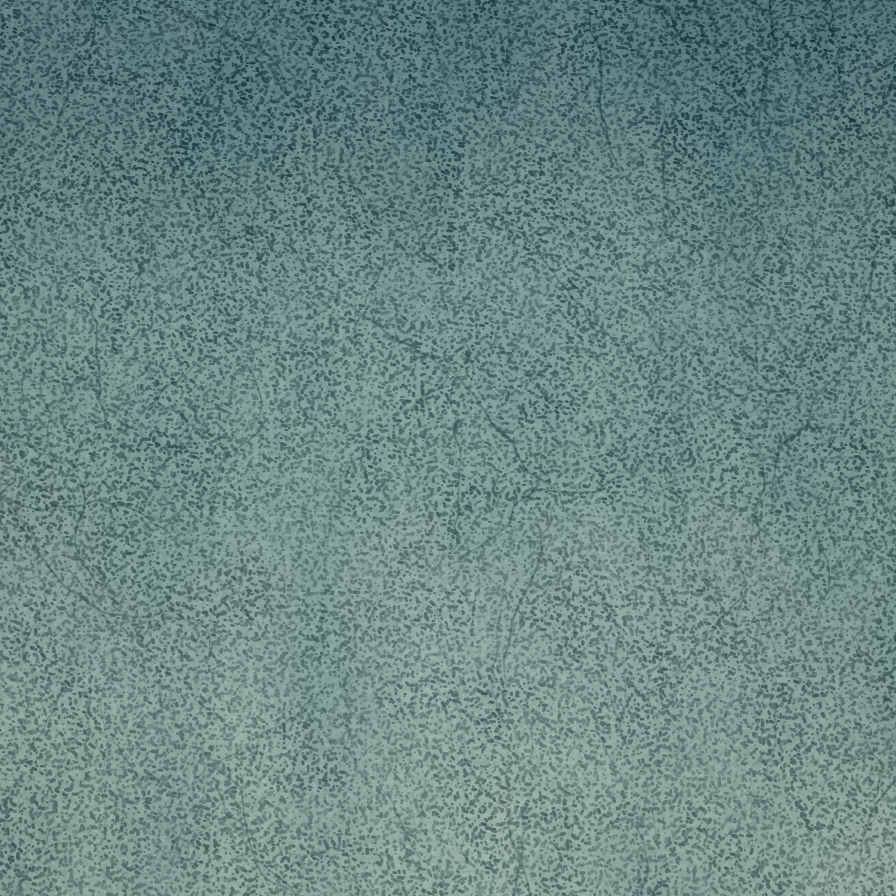
This texture is drawn by a WebGL 2 fragment shader. Its source:

```glsl
#version 300 es
precision highp float;
// Worn teal leather: a vertical colour ramp with soft smudges, covered by
// small dark pores (jittered cell dots) and several sizes of thin wrinkles
// (wavy tapered strokes scattered on grids, each looking at its neighbours).

uniform vec2 u_resolution;
out vec4 fragColor;

const vec3 TOP_COLOR    = vec3(0.375, 0.505, 0.515);
const vec3 MIDDLE_COLOR = vec3(0.510, 0.625, 0.612);
const vec3 BOTTOM_COLOR = vec3(0.575, 0.672, 0.640);
const vec3 INK_DEPTH    = vec3(0.225, 0.225, 0.210); // removed inside a pore
const float PORE_CELLS   = 165.0;
const float PORE_RADIUS  = 0.27;
const float CREASE_DEPTH = 0.85;
const float SMUDGE_DEPTH = 0.075;
const float GRAIN_DEPTH  = 0.075;

vec2 hash2(vec2 p) {
    vec3 q = fract(p.xyx * vec3(0.1031, 0.1030, 0.0973));
    q += dot(q, q.yzx + 33.33);
    return fract((q.xx + q.yz) * q.zy);
}

float noise(vec2 p) {
    vec2 i = floor(p), f = fract(p);
    f = f * f * (3.0 - 2.0 * f);
    return mix(mix(hash2(i).x, hash2(i + vec2(1, 0)).x, f.x),
               mix(hash2(i + vec2(0, 1)).x, hash2(i + vec2(1, 1)).x, f.x), f.y);
}

float fbm(vec2 p) {
    float sum = 0.0, gain = 0.5;
    for (int i = 0; i < 4; i++) {
        sum += gain * noise(p);
        p = p * 2.03 + 17.3;
        gain *= 0.5;
    }
    return sum / 0.9375;
}

// Short rounded pits, one per jittered cell, each stretched at random.
float pores(vec2 p, float pixel) {
    p *= PORE_CELLS;
    float soft = max(0.13, 0.6 * pixel * PORE_CELLS), ink = 0.0;
    for (int k = 0; k < 9; k++) {
        vec2 cell = floor(p) + vec2(k % 3 - 1, k / 3 - 1);
        vec2 shape = hash2(cell + 71.0);
        vec2 d = p - cell - hash2(cell);
        float angle = 6.2832 * shape.x;
        vec2 axis = vec2(cos(angle), sin(angle));
        d -= axis * clamp(dot(d, axis), -0.35 * shape.y, 0.35 * shape.y);
        float radius = PORE_RADIUS * (0.6 + 0.7 * shape.y);
        float pit = 1.0 - smoothstep(radius - soft, radius + soft, length(d));
        ink = max(ink, pit * (0.55 + 0.45 * shape.x));
    }
    return ink;
}

// Mostly steep strokes, some falling to the right, more rising on the left.
float creaseAngle(vec2 pick, float x) {
    float rising = mix(0.4, 0.12, smoothstep(0.1, 0.5, x));
    if (pick.x < rising) return mix(0.5, 1.15, pick.y);
    if (pick.x < rising + 0.32) return -mix(0.4, 1.0, pick.y);
    return 1.57 + 0.7 * (pick.y - 0.45);
}

float creases(vec2 p, float cells, float density, float width, float pixel) {
    vec2 g = p * cells;
    float ink = 0.0;
    for (int k = 0; k < 9; k++) {
        vec2 cell = floor(g) + vec2(k % 3 - 1, k / 3 - 1);
        vec2 id = cell + cells * 7.0;
        vec2 center = cell + hash2(id);
        vec2 place = center / cells, trait = hash2(id + 43.0);
        float worn = 0.45 + 0.6 * noise(place * 4.0 + 9.0)
                   + 0.35 * smoothstep(0.4, 0.0, place.x) + 0.25 * (0.5 - place.y);
        if (trait.x > density * worn) continue;
        float angle = creaseAngle(hash2(id + 91.0), place.x);
        vec2 along = vec2(cos(angle), sin(angle)), d = g - center;
        vec2 q = vec2(dot(d, along), dot(d, vec2(-along.y, along.x)));
        float row = 50.0 * trait.y + id.x;
        q.y += 0.26 * (noise(vec2(q.x * 2.5 + 20.0, row)) - 0.5)
             + 0.06 * (noise(vec2(q.x * 11.0 + 60.0, row)) - 0.5);
        float reach = mix(0.5, 0.95, trait.y);
        float taper = 1.0 - smoothstep(0.35, 1.0, abs(q.x) / reach);
        float halfWidth = 0.5 * width * (0.5 + 0.5 * taper);
        float line = 1.0 - smoothstep(max(0.0, halfWidth - pixel), halfWidth + pixel, abs(q.y) / cells);
        float broken = 0.5 + 0.5 * noise(vec2(q.x * 9.0 + 80.0, row));
        ink = max(ink, line * taper * broken);
    }
    return ink;
}

void main() {
    vec2 p = gl_FragCoord.xy / u_resolution.y;
    float pixel = 1.0 / u_resolution.y;

    // Broad colour, shaded corners and vertical smudges
    vec3 color = mix(BOTTOM_COLOR, MIDDLE_COLOR, smoothstep(0.0, 0.65, p.y));
    color = mix(color, TOP_COLOR, smoothstep(0.58, 1.02, p.y));
    float side = 2.0 * gl_FragCoord.x / u_resolution.x - 1.0;
    color -= 0.035 * side * side;
    float smudge = 0.6 * fbm(p * vec2(11.0, 4.0)) + 0.4 * fbm(p * 5.0 + 31.0) - 0.5;
    color += SMUDGE_DEPTH * smudge * vec3(1.9, 1.5, 1.3);
    color += GRAIN_DEPTH * (noise(p * 290.0) - 0.5);

    // Wrinkles from long to tiny, roughened by a small warp
    vec2 warped = p + 0.005 * (vec2(noise(p * 65.0), noise(p * 65.0 + 40.0)) - 0.5);
    float crease = creases(warped, 2.7, 0.95, 0.0028, pixel);
    crease = max(crease, 0.95 * creases(warped + 0.37, 5.3, 0.75, 0.0024, pixel));
    crease = max(crease, 0.80 * creases(warped, 10.0, 0.65, 0.0020, pixel));
    crease = max(crease, 0.65 * creases(warped, 21.0, 0.60, 0.0018, pixel));

    // Pores shrink slightly towards the top
    float pit = pores(vec2(p.x, p.y + 0.12 * p.y * p.y), pixel);
    pit *= 0.75 + 0.5 * noise(p * 22.0);
    color -= INK_DEPTH * max(pit, 0.0) * (1.0 - 0.5 * crease);
    color -= INK_DEPTH * CREASE_DEPTH * crease;
    fragColor = vec4(clamp(color, 0.0, 1.0), 1.0);
}
```
